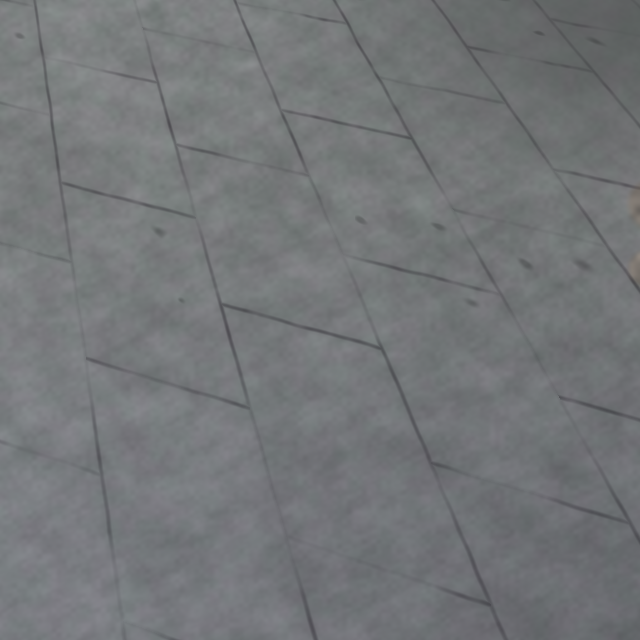
This texture is drawn by a WebGL 1 fragment shader. Its source:

```glsl
precision highp float;

uniform vec2 u_resolution;

// Vanishing points of the two joint directions, y measured downward
const vec2 LONG_VP = vec2(-0.0995, -1.097);
const vec2 CROSS_VP = vec2(-5.34, -1.097);
const float COLUMN_PITCH = 0.1419;
const float COLUMN_SHIFT = 0.991;
const float SLAB_PITCH = 0.627;
const float SLAB_SHIFT = 2.99;

const float JOINT_HALF_WIDTH = 0.0004;
const float JOINT_SOFTNESS = 0.0028;
const float HALO_WIDTH = 0.006;
const float JOINT_DEPTH = 0.25;
const float HALO_DEPTH = 0.06;
const float STAIN_CHANCE = 0.18;
const float STAIN_DEPTH = 0.20;

const float TONE_RANGE = 0.035;
const float MOTTLE_RANGE = 0.17;
const float STREAK_RANGE = 0.17;
const float GRAIN_RANGE = 0.055;

const vec3 UPPER_STONE = vec3(0.487, 0.500, 0.502);
const vec3 LOWER_STONE = vec3(0.482, 0.492, 0.510);
const vec3 JOINT_TINT = vec3(0.99, 0.97, 1.0);
const vec3 BARE_EARTH = vec3(0.52, 0.48, 0.44);

float hash(vec2 p) {
  vec3 q = fract(p.xyx * 0.1031);
  q += dot(q, q.yzx + 33.33);
  return fract((q.x + q.y) * q.z);
}

float noise(vec2 p) {
  vec2 i = floor(p);
  vec2 f = fract(p);
  f = f * f * (3.0 - 2.0 * f);
  return mix(mix(hash(i), hash(i + vec2(1.0, 0.0)), f.x),
             mix(hash(i + vec2(0.0, 1.0)), hash(i + 1.0), f.x), f.y);
}

// Three octaves, centered on zero
float clouds(vec2 p) {
  float sum = -0.4375;
  float gain = 0.5;
  for (int i = 0; i < 3; i++) {
    sum += gain * noise(p);
    p = mat2(1.6, 1.2, -1.2, 1.6) * p + 7.3;
    gain *= 0.5;
  }
  return sum;
}

// Constant along every line through the vanishing point
float ray(vec2 p, vec2 vp) {
  return (p.x - vp.x) / (p.y - vp.y);
}

// Canvas distance from a ray to the nearest joint, given its offset in rays
float rayDistance(float offset, float r, float depth) {
  return abs(offset) * depth / length(vec2(1.0, r));
}

// x: dark core of the joint, y: dirt around it
vec2 joint(float d, float scale, float pixel) {
  float core = 1.0 - smoothstep(0.0, JOINT_SOFTNESS * scale + pixel,
                                d - JOINT_HALF_WIDTH * scale);
  return vec2(core, exp(-d / (HALO_WIDTH * scale)));
}

// Strength of a joint along its length: long worn stretches and short gaps
float wear(float along, float id) {
  float stretch = smoothstep(0.15, 0.75, noise(vec2(along * 2.5, id)));
  float gaps = noise(vec2(along * 14.0, id + 31.0));
  return mix(0.2, 1.0, stretch) * mix(0.6, 1.15, gaps);
}

float stains(vec2 ground, float side) {
  vec2 grid = ground * vec2(2.0, 2.5);
  vec2 cell = floor(grid);
  vec2 center = 0.35 + 0.3 * vec2(hash(cell + 11.0), hash(cell + 23.0));
  vec2 d = (fract(grid) - center) * vec2(1.0, 1.4);
  float radius = mix(0.07, 0.2, hash(cell + 37.0));
  float edge = length(d) + 0.1 * (noise(grid * 8.0) - 0.5);
  float present = step(hash(cell + 53.0), STAIN_CHANCE * (0.4 + side));
  return present * (1.0 - smoothstep(0.0, radius, edge));
}

float ellipse(vec2 p, vec2 center, vec2 radius) {
  return 1.0 - smoothstep(0.6, 1.0, length((p - center) / radius));
}

void main() {
  vec2 uv = gl_FragCoord.xy / u_resolution;
  vec2 p = vec2(uv.x, 1.0 - uv.y);
  float pixel = 1.0 / min(u_resolution.x, u_resolution.y);
  vec2 wobble = 0.002 * (vec2(noise(p * 30.0), noise(p * 30.0 + 40.0)) - 0.5);
  vec2 q = p + wobble;
  float depth = q.y - LONG_VP.y;
  float scale = depth / 1.6;

  // Ground coordinates, with alternate columns shifted by half a slab
  float longRay = ray(q, LONG_VP);
  float crossRay = ray(q, CROSS_VP);
  vec2 ground = vec2(longRay / COLUMN_PITCH - COLUMN_SHIFT,
                     (crossRay - SLAB_SHIFT) / SLAB_PITCH);
  float column = floor(ground.x);
  float row = ground.y + 0.5 * (1.0 - mod(column, 2.0));
  vec2 nearest = floor(vec2(ground.x, row) + 0.5);
  vec2 offset = vec2(ground.x, row) - nearest;

  // Joints, worn away in places
  vec2 longJoint = joint(rayDistance(offset.x * COLUMN_PITCH, longRay, depth), scale, pixel);
  vec2 crossJoint = joint(rayDistance(offset.y * SLAB_PITCH, crossRay, depth), scale, pixel);
  longJoint *= wear(ground.y, nearest.x * 7.0 + 3.0);
  crossJoint *= 0.9 * wear(ground.x, nearest.y * 9.0 + column * 5.0);
  vec2 seam = max(longJoint, crossJoint);
  float corner = 1.0 - smoothstep(0.0, 0.65, length(vec2(1.0 - p.x, p.y * 1.7)));
  seam *= 1.0 - 0.5 * corner;

  // Stone: slab tone, cloudy mottling, slanted streaks and fine grain
  float tone = TONE_RANGE * (hash(vec2(column, floor(row)) + 71.0) - 0.5);
  float mottle = MOTTLE_RANGE * clouds(ground * vec2(5.0, 6.0));
  float streak = STREAK_RANGE * clouds(vec2(p.x + 2.0 * p.y, 2.0 * p.x - p.y) * vec2(22.0, 9.0));
  float grain = GRAIN_RANGE * (noise(p * 130.0) - 0.5);
  float texture = (tone + mottle + streak + grain) * (1.0 - 0.6 * corner);
  vec3 color = mix(UPPER_STONE, LOWER_STONE, smoothstep(0.2, 0.9, p.y));
  color += 0.02 * (noise(p * 45.0 + 90.0) - 0.5) * vec3(1.0, -0.5, 0.5);
  color *= 1.0 + texture;

  // Bare ground at the right border
  float bare = max(ellipse(q, vec2(1.01, 0.32), vec2(0.035, 0.045)),
                   ellipse(q, vec2(1.01, 0.42), vec2(0.035, 0.035)));
  color = mix(color, BARE_EARTH * (0.75 + 0.5 * noise(p * 70.0)), 0.7 * bare);

  // Dirt and broad light falloff
  color *= 1.0 - STAIN_DEPTH * stains(ground, p.x);
  color *= mix(vec3(1.0), JOINT_TINT * (1.0 - JOINT_DEPTH), seam.x);
  color *= 1.0 - HALO_DEPTH * seam.y;
  color *= 1.0 - 0.23 * corner - 0.13 * p.x * p.y - 0.03 * p.y;
  gl_FragColor = vec4(color, 1.0);
}
```
